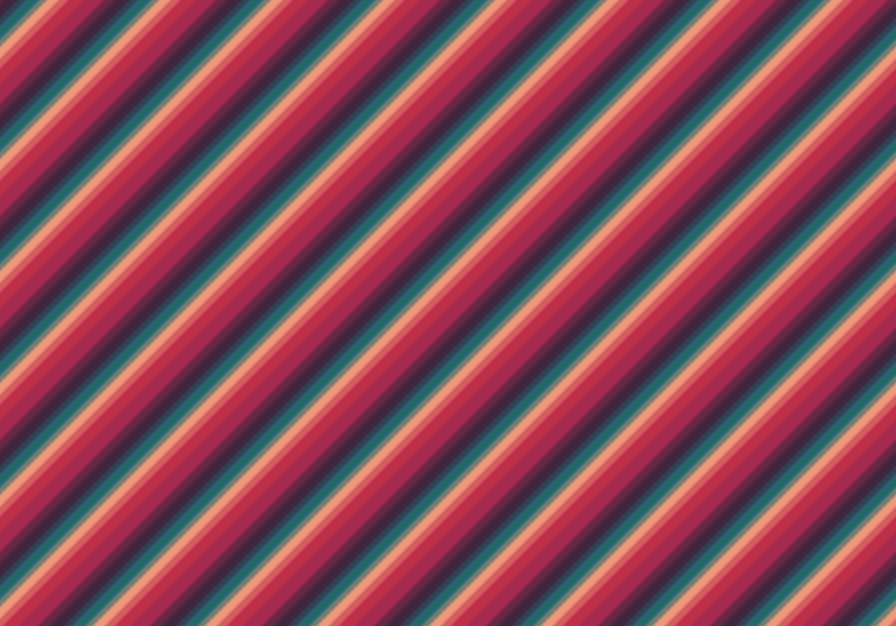
Give the GLSL for this pattern, as a Shadertoy shader.

```glsl
const float REPEATS = 8.0;       // bands across the canvas width
const float PHASE = 0.47;        // peach centre at the top left, in bands
const float BLEND_WIDTH = 0.056; // zone of fine lines between colours
const float BLEND_LINES = 3.0;   // fine lines in each zone
const int TAPS = 12;             // samples across one pixel
const int COLOURS = 9;

const vec3 PALETTE[COLOURS] = vec3[COLOURS](
    vec3(0.94, 0.60, 0.48),  // peach
    vec3(0.83, 0.36, 0.37),  // coral
    vec3(0.74, 0.19, 0.28),  // red
    vec3(0.65, 0.16, 0.31),  // crimson
    vec3(0.41, 0.15, 0.27),  // maroon
    vec3(0.25, 0.15, 0.24),  // plum
    vec3(0.19, 0.25, 0.32),  // slate
    vec3(0.14, 0.40, 0.42),  // teal
    vec3(0.46, 0.49, 0.44)   // grey
);

// Where each colour gives way to the next, within one band
const float EDGES[COLOURS] = float[COLOURS](
    0.055, 0.14, 0.28, 0.46, 0.56, 0.69, 0.76, 0.88, 0.95
);

// Fine lines of the next colour thicken until they fill the band
float lineCover(float u, float edge) {
    float p = (u - edge) / BLEND_WIDTH + 0.5;
    if (p <= 0.0) return 0.0;
    if (p >= 1.0) return 1.0;
    float cell = p * BLEND_LINES;
    float duty = (floor(cell) + 0.5) / BLEND_LINES;
    return step(1.0 - duty, fract(cell));
}

vec3 bandColour(float u) {
    vec3 colour = PALETTE[0];
    for (int i = 0; i < COLOURS; i++) {
        vec3 next = PALETTE[(i + 1) % COLOURS];
        colour = mix(colour, next, lineCover(u, EDGES[i]));
    }
    return colour;
}

void mainImage(out vec4 fragColor, in vec2 fragCoord) {
    // Distance along the diagonal, measured from the top left
    float bandsPerPixel = REPEATS / iResolution.x;
    float diagonal = fragCoord.x + iResolution.y - fragCoord.y;
    float position = diagonal * bandsPerPixel - PHASE;

    // Average across the pixel footprint to smooth the edges
    float footprint = 1.4 * bandsPerPixel;
    vec3 total = vec3(0.0);
    for (int i = 0; i < TAPS; i++) {
        float offset = (float(i) + 0.5) / float(TAPS) - 0.5;
        total += bandColour(fract(position + offset * footprint));
    }
    fragColor = vec4(total / float(TAPS), 1.0);
}
```
